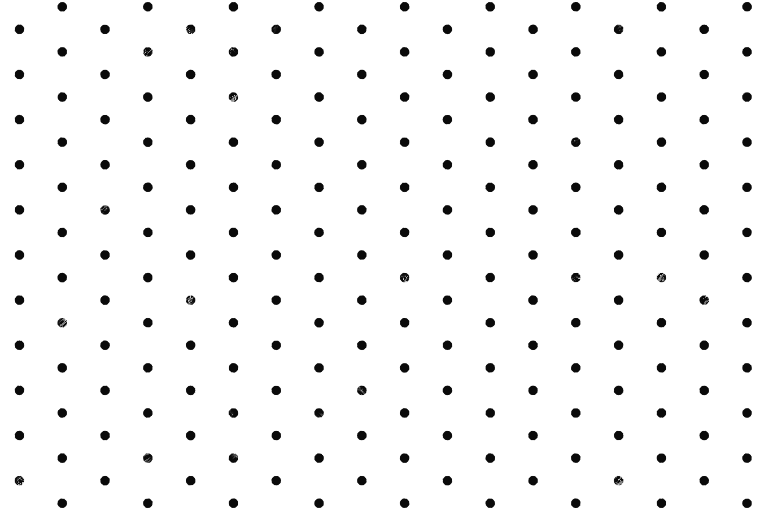
A WebGL 2 fragment shader for this pattern:

```glsl
#version 300 es
precision highp float;
// Small black ink dots on white paper, in 18 columns with alternate columns
// shifted by half a row. Each dot is a softened octagon with a rough edge;
// about one in nine is worn by grey diagonal scratches and pale flecks.

uniform vec2 u_resolution;
out vec4 fragColor;

float hash(vec2 p) {
    return fract(sin(dot(p, vec2(12.9898, 78.233))) * 43758.5453);
}

float noise(vec2 p) {
    vec2 i = floor(p), f = fract(p);
    f = f * f * (3.0 - 2.0 * f);
    return mix(mix(hash(i), hash(i + vec2(1.0, 0.0)), f.x),
               mix(hash(i + vec2(0.0, 1.0)), hash(i + 1.0), f.x), f.y);
}

// Distance to a dot whose outline lies between a circle and an octagon
float dotDistance(vec2 p, float radius) {
    vec2 a = abs(p);
    float octagon = max(max(a.x, a.y), (a.x + a.y) * 0.7071);
    return mix(length(p), octagon, 0.5) - radius;
}

void main() {
    // Canvas height is one unit
    vec2 uv = gl_FragCoord.xy / u_resolution.y;
    float pixel = 1.0 / u_resolution.y;

    // Staggered grid: odd columns sit half a row lower
    vec2 pitch = vec2(0.08359, 0.08815);
    vec2 grid = (uv - vec2(0.0380, 0.0612)) / pitch;
    float column = floor(grid.x + 0.5);
    grid.y += 0.5 * mod(column, 2.0);
    vec2 id = vec2(column, floor(grid.y + 0.5));
    vec2 p = (grid - id) * pitch;

    // Dot with a slightly uneven edge
    float rough = noise(p * 420.0 + id * 17.0) - 0.5;
    float d = dotDistance(p, 0.0091) + rough * 0.0006;
    float coverage = 1.0 - smoothstep(-0.6 * pixel, 0.6 * pixel, d);

    // Wear: scratches stretched along one diagonal, growing from one side
    float worn = step(0.89, hash(id + 3.7));
    float strength = mix(0.35, 1.0, hash(id + 9.1));
    float lean = hash(id + 5.3) < 0.75 ? 1.0 : -1.0;
    vec2 along = vec2(p.x + lean * p.y, p.y - lean * p.x) * 0.7071;
    float scratch = noise(along * vec2(130.0, 480.0) + id * 11.0);
    float side = 6.2832 * hash(id + 1.9);
    float reach = dot(p, vec2(cos(side), sin(side))) / 0.0091;
    float patchMask = smoothstep(-0.5, 0.6, reach + 1.2 * strength - 0.6);
    float wear = worn * patchMask * smoothstep(0.4, 0.75, scratch);
    float fleck = worn * patchMask * smoothstep(0.72, 0.9, noise(p * 500.0 + id * 23.0));

    // Ink, scratches and flecks over white paper
    vec3 ink = mix(vec3(0.04), vec3(0.56), wear * strength);
    ink = mix(ink, vec3(0.79), fleck);
    fragColor = vec4(mix(vec3(1.0), ink, coverage), 1.0);
}
```
